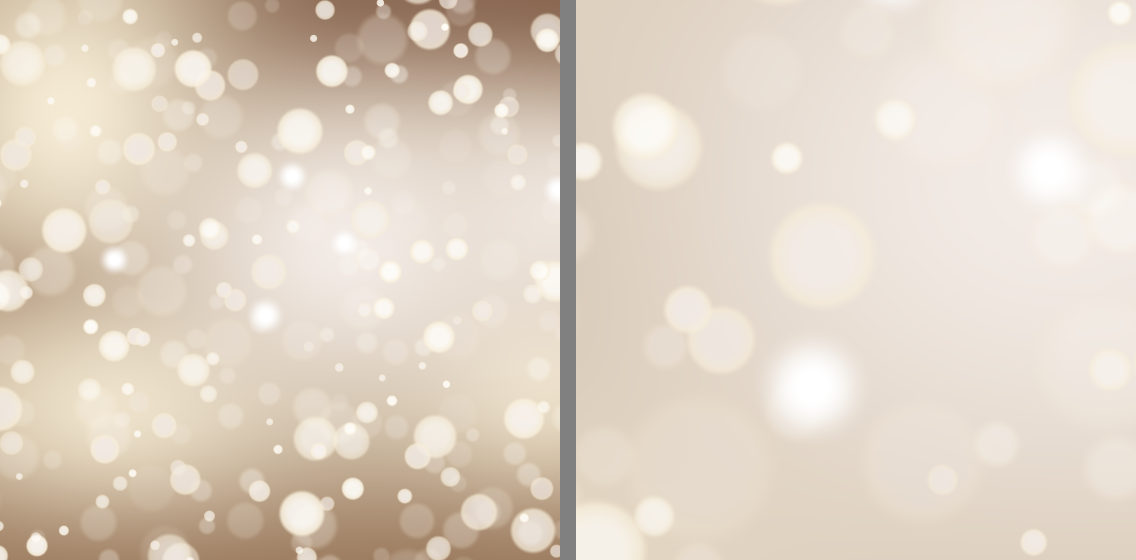
Left: the whole. Right: its middle third, enlarged.
Write a WebGL 1 fragment shader that draws this background.

```glsl
precision highp float;

uniform vec2 u_resolution;

const vec3 CREAM = vec3(0.97, 0.93, 0.84);
const vec3 PEARL = vec3(0.95, 0.92, 0.90);
const vec3 WHITE = vec3(1.0, 0.995, 0.98);
const vec3 TAN = vec3(0.76, 0.68, 0.57);
const vec3 BROWN = vec3(0.60, 0.47, 0.36);
const vec3 UMBER = vec3(0.52, 0.38, 0.29);

// Four random values per cell, without sine
vec4 hash42(vec2 cell, float seed) {
  vec4 q = fract(vec4(cell.xyxy + seed) * vec4(0.1031, 0.1030, 0.0973, 0.1099));
  q += dot(q, q.wzxy + 33.33);
  return fract((q.xxyz + q.yzzw) * q.zywx);
}

// Wide gaussian wash of colour
vec3 wash(vec3 base, vec2 p, vec2 center, vec2 size, vec3 tint, float amount) {
  vec2 d = (p - center) / size;
  return mix(base, tint, amount * exp(-dot(d, d)));
}

vec3 backdrop(vec2 p) {
  vec3 color = mix(BROWN, TAN, smoothstep(-0.05, 0.3, p.y));
  color = mix(color, UMBER, smoothstep(0.68, 1.0, p.y) * smoothstep(0.15, 0.65, p.x));
  color = wash(color, p, vec2(0.04, 0.50), vec2(0.25, 0.10), BROWN, 0.65);
  color = wash(color, p, vec2(0.12, 0.80), vec2(0.21, 0.24), CREAM, 0.95);
  color = wash(color, p, vec2(0.20, 0.27), vec2(0.28, 0.18), CREAM, 0.80);
  color = wash(color, p, vec2(0.98, 0.32), vec2(0.22, 0.18), CREAM, 0.75);
  color = wash(color, p, vec2(1.00, 0.62), vec2(0.22, 0.20), PEARL, 0.85);
  return wash(color, p, vec2(0.62, 0.56), vec2(0.34, 0.28), PEARL, 1.0);
}

// Blurred disc: pale core, creamy rim, soft edge
vec3 addDisc(vec3 base, float dist, float radius, float soft, float alpha, vec3 core) {
  float t = dist / radius;
  float cover = 1.0 - smoothstep(1.0 - soft, 1.0, t);
  vec3 tint = mix(core, CREAM, smoothstep(0.45, 1.0, t));
  return mix(base, tint, cover * alpha);
}

// Scatters at most one disc in each grid cell; ranges are (min, max)
vec3 addDiscs(vec3 base, vec2 p, float cells, float density, vec2 radii,
              vec2 alphas, float soft, float seed) {
  vec3 color = base;
  vec2 home = floor(p * cells);
  for (int y = -1; y <= 1; y++) {
    for (int x = -1; x <= 1; x++) {
      vec2 cell = home + vec2(float(x), float(y));
      vec4 place = hash42(cell, seed);
      vec4 look = hash42(cell, seed + 57.0);
      float dist = length(p - (cell + place.xy) / cells);
      float radius = mix(radii.x, radii.y, look.x);
      float alpha = mix(alphas.x, alphas.y, look.y) * step(place.z, density);
      vec3 core = mix(PEARL, WHITE, smoothstep(0.1, 0.6, look.z));
      color = addDisc(color, dist, radius, soft, alpha, core);
    }
  }
  return color;
}

// Scatters white lights that fade out smoothly
vec3 addLights(vec3 base, vec2 p, float cells, float density, float seed) {
  vec3 color = base;
  vec2 home = floor(p * cells);
  for (int y = -1; y <= 1; y++) {
    for (int x = -1; x <= 1; x++) {
      vec2 cell = home + vec2(float(x), float(y));
      vec4 place = hash42(cell, seed);
      float dist = length(p - (cell + place.xy) / cells);
      float radius = mix(0.022, 0.042, place.w);
      float fade = 1.0 - smoothstep(0.2, 1.0, dist / radius);
      color = mix(color, vec3(1.0), fade * step(place.z, density));
    }
  }
  return color;
}

void main() {
  vec2 p = gl_FragCoord.xy / u_resolution.y;
  vec3 color = backdrop(p);

  // Faint, far discs
  color = addDiscs(color, p, 8.0, 0.85, vec2(0.025, 0.052), vec2(0.12, 0.32), 0.30, 11.0);
  color = addDiscs(color, p, 11.0, 0.55, vec2(0.014, 0.030), vec2(0.15, 0.40), 0.40, 23.0);

  // Bright discs, large to small
  color = addDiscs(color, p, 7.0, 0.65, vec2(0.028, 0.045), vec2(0.50, 0.92), 0.20, 37.0);
  color = addLights(color, p, 6.0, 0.30, 41.0);
  color = addDiscs(color, p, 10.0, 0.35, vec2(0.016, 0.026), vec2(0.55, 0.92), 0.22, 53.0);
  color = addDiscs(color, p, 14.0, 0.32, vec2(0.007, 0.016), vec2(0.60, 0.95), 0.28, 71.0);

  gl_FragColor = vec4(color, 1.0);
}
```
